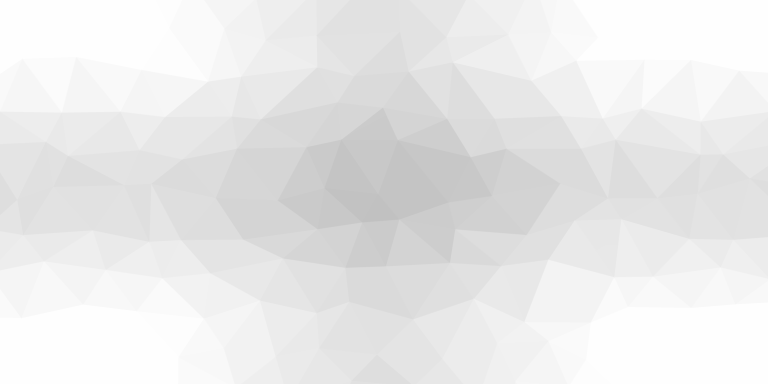
A WebGL 1 fragment shader for this background:

```glsl
precision highp float;
// Pale grey low-poly mesh, darkest where a wide and a tall soft band cross.

uniform vec2 u_resolution;

// Lengths are in canvas heights.
const vec2 CENTER_SHIFT = vec2(0.002, 0.005);
const vec2 CELL = vec2(0.142, 0.105);
const float JITTER = 0.31;
const float WIDE_BAND_HALF = 0.335;
const float TALL_BAND_HALF = 0.575;
const float WIDE_BAND_DARKNESS = 0.137;
const float TALL_BAND_DARKNESS = 0.125;
const float FACET_VARIATION = 0.16;
const vec3 PAPER = vec3(0.998);

float hash(vec2 p) {
  vec3 q = fract(p.xyx * vec3(0.1031, 0.1030, 0.0973));
  q += dot(q, q.yzx + 33.33);
  return fract((q.x + q.y) * q.z);
}

// Jittered lattice point; odd rows are shifted by half a cell.
vec2 meshPoint(vec2 id) {
  vec2 jitter = vec2(hash(id + 71.3), hash(id + 138.7)) * 2.0 - 1.0;
  vec2 stagger = vec2(0.5 * mod(id.y, 2.0), 0.0);
  return (id + stagger + jitter * JITTER) * CELL;
}

// Signed distance to a line, positive on its left.
float edgeDistance(vec2 p, vec2 a, vec2 b) {
  vec2 e = b - a;
  vec2 d = p - a;
  return (e.x * d.y - e.y * d.x) / max(length(e), 0.0001);
}

// Sum of two bands that fade linearly from the axes.
float darkness(vec2 p) {
  float wide = max(0.0, 1.0 - abs(p.y) / WIDE_BAND_HALF);
  float tall = max(0.0, 1.0 - abs(p.x) / TALL_BAND_HALF);
  return WIDE_BAND_DARKNESS * wide + TALL_BAND_DARKNESS * tall;
}

// Adds one flat facet: x gathers weighted darkness, y gathers coverage.
void addFacet(inout vec2 sum, vec2 p, vec2 a, vec2 b, vec2 c, float seed, float blur) {
  float inside = min(edgeDistance(p, a, b),
                     min(edgeDistance(p, b, c), edgeDistance(p, c, a)));
  float coverage = smoothstep(-blur, blur, inside);
  float variation = 1.0 + FACET_VARIATION * (seed - 0.5);
  sum += coverage * vec2(darkness((a + b + c) / 3.0) * variation, 1.0);
}

void main() {
  vec2 p = (gl_FragCoord.xy - 0.5 * u_resolution) / u_resolution.y - CENTER_SHIFT;
  vec2 home = floor(p / CELL);
  float blur = 0.7 / u_resolution.y;

  // A faint continuous base keeps the sum defined everywhere.
  vec2 sum = vec2(darkness(p), 1.0) * 0.001;

  // Split each nearby quad along its shorter diagonal.
  for (int y = -1; y <= 1; y++) {
    for (int x = -2; x <= 1; x++) {
      vec2 id = home + vec2(float(x), float(y));
      vec2 a = meshPoint(id);
      vec2 b = meshPoint(id + vec2(1.0, 0.0));
      vec2 c = meshPoint(id + vec2(1.0, 1.0));
      vec2 d = meshPoint(id + vec2(0.0, 1.0));
      float seedA = hash(id + 213.1);
      float seedB = hash(id + 317.9);
      if (distance(a, c) < distance(b, d)) {
        addFacet(sum, p, a, b, c, seedA, blur);
        addFacet(sum, p, a, c, d, seedB, blur);
      } else {
        addFacet(sum, p, a, b, d, seedA, blur);
        addFacet(sum, p, b, c, d, seedB, blur);
      }
    }
  }

  gl_FragColor = vec4(PAPER - sum.x / sum.y, 1.0);
}
```
